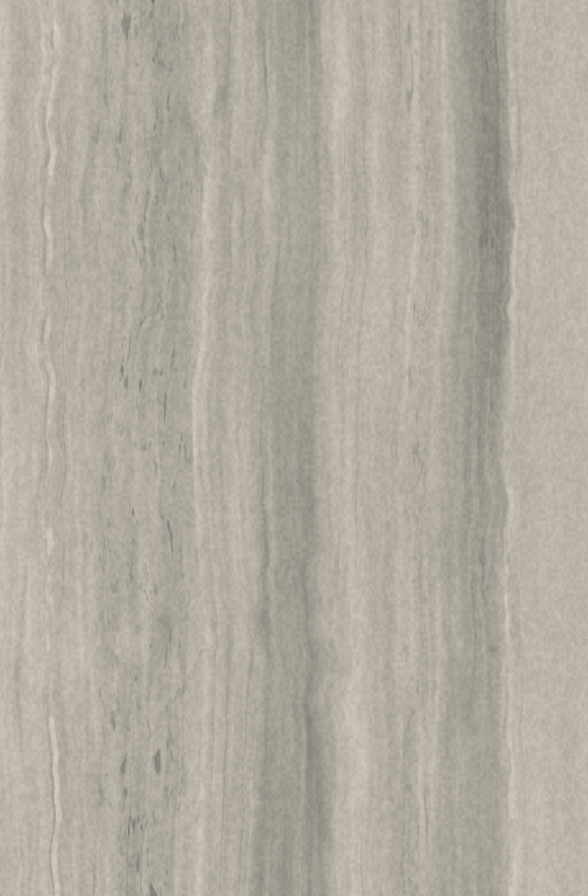
This texture is drawn by a Shadertoy shader. Its source:

```glsl
// Vein-cut travertine: soft vertical bands of warm grey and grey-green stone.
// Sideways noise bends the column coordinate; stretched noise then adds strata,
// wavy hairlines, crusty pale veins, dark elongated pits and fine grain.

float hash(vec2 p) {
    vec3 q = fract(vec3(p.xyx) * 0.1031);
    q += dot(q, q.yzx + 33.33);
    return fract((q.x + q.y) * q.z);
}

float noise(vec2 p) {
    vec2 cell = floor(p), f = fract(p);
    f = f * f * (3.0 - 2.0 * f);
    float low = mix(hash(cell), hash(cell + vec2(1, 0)), f.x);
    float high = mix(hash(cell + vec2(0, 1)), hash(cell + vec2(1, 1)), f.x);
    return mix(low, high, f.y);
}

// Noise centred on zero, in -1..1
float wave(vec2 p) {
    return 2.0 * noise(p) - 1.0;
}

float fbm(vec2 p) {
    float sum = 0.0, weight = 0.5;
    for (int i = 0; i < 4; i++) {
        sum += weight * noise(p);
        p = p * 2.03 + 17.3;
        weight *= 0.5;
    }
    return sum / 0.9375;
}

// Soft column with separate widths on its left and right flanks
float column(float x, float centre, float left, float right) {
    return smoothstep(centre - left, centre, x)
         * (1.0 - smoothstep(centre, centre + right, x));
}

// Thin line where the noise crosses its middle value
float hairline(vec2 p, float width) {
    return 1.0 - smoothstep(0.0, width, abs(wave(p)));
}

// Upright pits: stretched noise above a threshold, with ragged edges
float pits(vec2 p, vec2 scale, float threshold) {
    float n = noise(p * scale) + 0.3 * wave(p * scale * 2.7 + 9.0);
    return smoothstep(threshold, threshold + 0.22, n);
}

// Column coordinate bent by long sways and short ripples
float bend(vec2 p) {
    float ripple = 0.3 + noise(vec2(p.x * 9.0, p.y * 2.0) + 40.0);
    float x = p.x + 0.012 * wave(vec2(p.x * 3.0, p.y * 2.6));
    x += 0.0055 * ripple * wave(vec2(p.x * 12.0, p.y * 15.0) + 7.0);
    return x + 0.0024 * ripple * wave(vec2(p.x * 22.0, p.y * 42.0) + 3.0);
}

float bandTone(float x) {
    float tone = 0.708;
    tone -= 0.050 * column(x, 0.29, 0.14, 0.06);
    tone -= 0.040 * column(x, 0.45, 0.06, 0.12);
    tone -= 0.080 * column(x, 0.525, 0.09, 0.045);
    tone -= 0.105 * column(x, 0.835, 0.10, 0.045);
    tone += 0.030 * column(x, 0.03, 0.20, 0.10);
    tone += 0.022 * column(x, 0.62, 0.07, 0.15);
    return tone + 0.025 * smoothstep(0.85, 0.92, x);
}

float strata(float x, float y) {
    float s = 0.028 * wave(vec2(x * 24.0, y * 0.9));
    s += 0.030 * wave(vec2(x * 58.0, y * 1.7) + 11.0);
    s += 0.026 * wave(vec2(x * 120.0, y * 4.0) + 23.0);
    return s + 0.016 * wave(vec2(x * 190.0, y * 11.0) + 31.0);
}

// Crusty pale vein with a dark edge on its left side
float paleVein(float x, float y, float centre) {
    float crust = smoothstep(0.35, 0.65, fbm(vec2(x * 90.0, y * 28.0)));
    float d = x - centre;
    float pale = 1.0 - smoothstep(0.002, 0.008, abs(d));
    float edge = 1.0 - smoothstep(0.001, 0.005, abs(d + 0.008));
    return crust * (0.075 * pale - 0.055 * edge);
}

void mainImage(out vec4 fragColor, in vec2 fragCoord) {
    vec2 p = fragCoord / iResolution.x;
    float x = bend(p), y = p.y;
    float smoothStone = smoothstep(0.87, 0.92, x);
    float layered = mix(1.0, 0.3, smoothStone);

    // Bands and layers
    float tone = bandTone(x) + layered * strata(x, y);
    tone += 0.03 * (fbm(p * vec2(7.0, 3.0)) - 0.5);

    // Hairlines fade in and out along their length
    float fade = smoothstep(0.3, 0.7, noise(vec2(x * 30.0, y * 5.0) + 51.0));
    tone += layered * fade * 0.035 * hairline(vec2(x * 34.0, y * 1.3) + 61.0, 0.16);
    tone -= layered * (1.0 - fade) * 0.050 * hairline(vec2(x * 30.0, y * 1.1) + 71.0, 0.13);
    tone += paleVein(x, y, 0.092) + 0.7 * paleVein(x, y, 0.872) + 0.45 * paleVein(x, y, 0.345);

    // Pits gather in a few columns
    float porous = column(x, 0.25, 0.15, 0.16) + 0.8 * column(x, 0.715, 0.045, 0.035)
                 + 0.5 * column(x, 0.83, 0.03, 0.03);
    tone -= 0.14 * porous * pits(vec2(x, y), vec2(75.0, 17.0), 0.89);
    tone -= 0.07 * porous * pits(vec2(x, y) + 5.0, vec2(120.0, 38.0), 0.78);

    // Grain, and sparse pale specks on the smooth side
    tone += 0.030 * wave(p * vec2(230.0, 170.0)) + 0.014 * wave(p * vec2(110.0, 65.0));
    tone += 0.05 * smoothStone * pits(p + 2.0, vec2(85.0, 75.0), 0.98);

    // Dark stone leans green, light stone leans warm
    vec3 tint = mix(vec3(0.985, 0.972, 0.902), vec3(1.0, 0.963, 0.905),
                    smoothstep(0.58, 0.73, tone));
    fragColor = vec4(clamp(tone * tint, 0.0, 1.0), 1.0);
}
```
